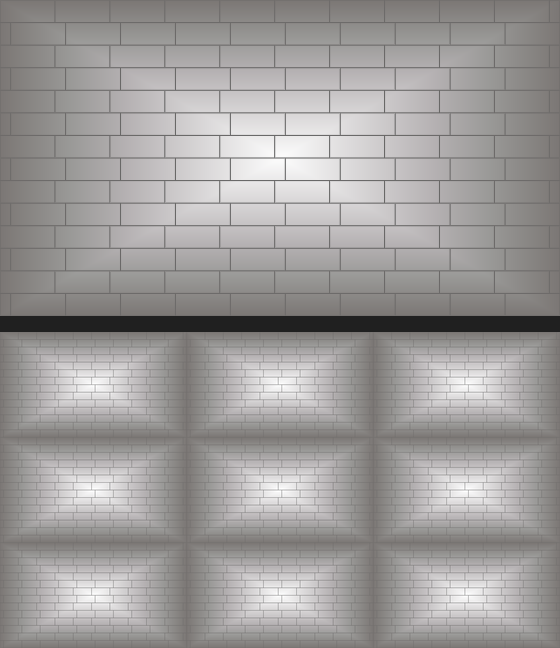
Top, the tile; bottom, the same tile 3 across and 3 down.
Write a Shadertoy shader that draws this pattern.

```glsl
// A running-bond brick wall with thin grey joints, lit by a pyramid-shaped glow.
// Joints are distances to repeated lines; the glow is a colour ramp over the
// rectangular distance from the centre, so opposite edges meet seamlessly.

const float ROWS = 14.0;          // even, so the bond wraps vertically
const float BRICKS = 10.0;        // whole bricks per row, plus one narrow closer
const float BRICK_WIDTH = 0.0981; // fraction of the canvas width
const float JOINT_WIDTH = 0.0034; // fraction of the canvas height

// Distance to the nearest horizontal joint, in canvas heights
float bedJointDistance(float y, float rows) {
    float cell = fract(y * rows);
    return min(cell, 1.0 - cell) / rows;
}

// Distance to the nearest vertical joint, in canvas widths;
// alternate rows shift by the width of the closer
float headJointDistance(float x, float row, float bricks, float brickWidth) {
    float closer = 1.0 - bricks * brickWidth;
    float shift = mod(row, 2.0) < 0.5 ? closer : 0.0;
    float u = fract(x - shift);
    float nearest = clamp(round(u / brickWidth), 0.0, bricks);
    return min(abs(u - nearest * brickWidth), 1.0 - u);
}

// Antialiased coverage of a line
float lineMask(float dist, float width, float pixel) {
    return clamp((0.5 * width - dist) / pixel + 0.5, 0.0, 1.0);
}

// Rectangular distance: 0 at the centre, 1 along the border
float frameDistance(vec2 uv) {
    vec2 p = abs(2.0 * uv - 1.0);
    return max(p.x, p.y);
}

// White centre through mauve and neutral grey to a warm dark border
vec3 glowRamp(float t) {
    const vec3 white = vec3(0.99);
    const vec3 mauve = vec3(0.71, 0.694, 0.70);
    const vec3 grey = vec3(0.602, 0.60, 0.592);
    const vec3 umber = vec3(0.482, 0.465, 0.456);
    vec3 colour = mix(white, mauve, clamp(t / 0.55, 0.0, 1.0));
    colour = mix(colour, grey, clamp((t - 0.55) / 0.2, 0.0, 1.0));
    return mix(colour, umber, clamp((t - 0.75) / 0.25, 0.0, 1.0));
}

void mainImage(out vec4 fragColor, in vec2 fragCoord) {
    vec2 uv = fragCoord / iResolution.xy;
    float aspect = iResolution.x / iResolution.y;
    float pixel = 1.0 / iResolution.y;

    // Joints
    float row = floor(uv.y * ROWS);
    float bed = bedJointDistance(uv.y, ROWS);
    float head = headJointDistance(uv.x, row, BRICKS, BRICK_WIDTH) * aspect;
    float joint = lineMask(min(bed, head), JOINT_WIDTH, pixel);

    // Shading: joints lose contrast toward the border
    float t = frameDistance(uv);
    vec3 jointColour = mix(vec3(0.39), vec3(0.43, 0.42, 0.415), t);
    fragColor = vec4(mix(glowRamp(t), jointColour, joint), 1.0);
}
```
